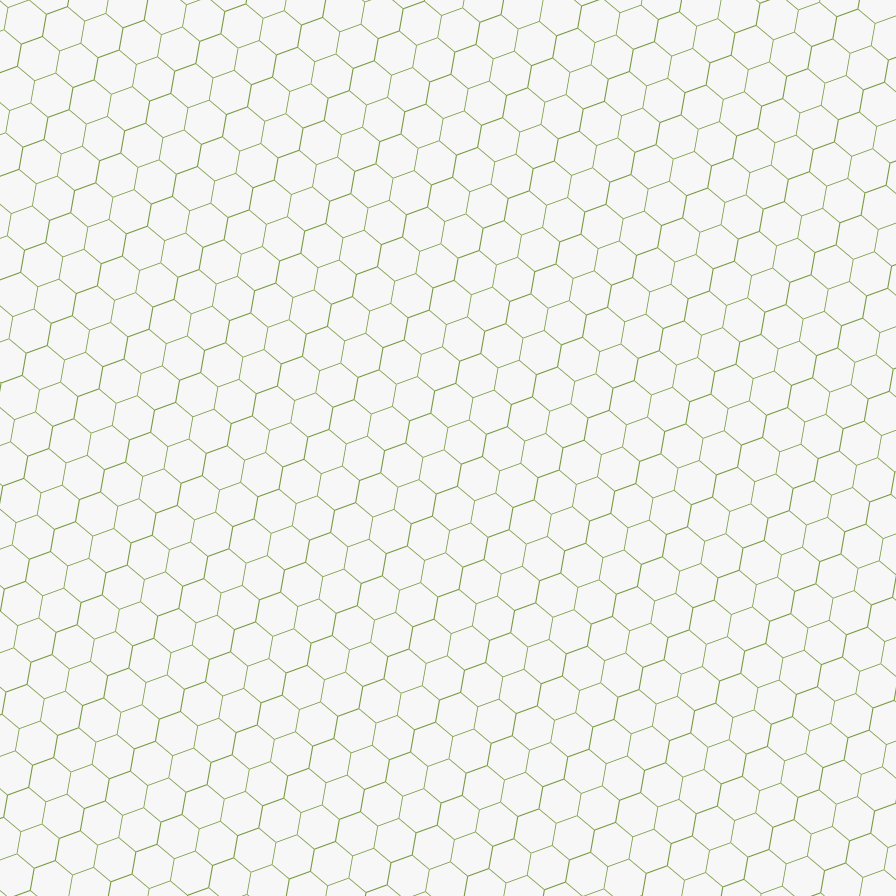
A Shadertoy shader for this pattern:

```glsl
// Fine honeycomb of thin green lines on off-white, turned by ten degrees.
// Each point finds its nearest hexagon centre, then measures the distance to
// the three edge axes; every second staircase of edges is slightly heavier.

#define REPEATS 23.01                   // hexagons per canvas width, along a row
#define TILT 10.0                       // clockwise turn of the rows, in degrees
#define ANCHOR vec2(0.3462, 0.6518)     // centre of hexagon (0, 0)
#define THIN_LINE 0.00088               // line widths in canvas units
#define HEAVY_LINE 0.00122
#define PAPER vec3(0.970, 0.970, 0.970)
#define INK vec3(0.470, 0.600, 0.250)

const float ROW_HEIGHT = 0.8660254;     // row spacing for hexagons one unit wide

// Centre of the hexagon that contains q: the nearer of two staggered grids.
vec2 hexCentre(vec2 q) {
    vec2 cell = vec2(1.0, 2.0 * ROW_HEIGHT);
    vec2 even = floor(q / cell + 0.5) * cell;
    vec2 odd = (floor(q / cell) + 0.5) * cell;
    return distance(q, even) < distance(q, odd) ? even : odd;
}

// Share of a pixel covered by a line, exact even below one pixel of width.
float lineCoverage(float dist, float width, float pixel) {
    vec2 sides = (vec2(dist) + vec2(0.5, -0.5) * width) / pixel + 0.5;
    sides = clamp(sides, 0.0, 1.0);
    return sides.x - sides.y;
}

void mainImage(out vec4 fragColor, in vec2 fragCoord) {
    // Rotated frame in which neighbouring centres are one unit apart
    vec2 p = fragCoord / iResolution.y - ANCHOR;
    float tilt = radians(TILT);
    vec2 along = vec2(cos(tilt), -sin(tilt));
    vec2 q = REPEATS * vec2(dot(p, along), dot(p, vec2(-along.y, along.x)));
    float pixel = REPEATS / iResolution.y;

    // Hexagon under the point and its skewed column number
    vec2 centre = hexCentre(q);
    vec2 local = q - centre;
    float row = floor(centre.y / ROW_HEIGHT + 0.5);
    float column = floor(centre.x - 0.5 * row + 0.5);

    // Three pairs of edges; those between columns 2n and 2n + 1 are heavy
    float ink = 0.0;
    for (int k = 0; k < 3; k++) {
        float angle = radians(60.0 * float(k - 1));
        float reach = dot(local, vec2(cos(angle), sin(angle)));
        float leftColumn = column - (reach < 0.0 ? 1.0 : 0.0);
        bool heavy = k < 2 && mod(leftColumn, 2.0) < 0.5;
        float width = REPEATS * (heavy ? HEAVY_LINE : THIN_LINE);
        ink = max(ink, lineCoverage(0.5 - abs(reach), width, pixel));
    }

    fragColor = vec4(mix(PAPER, INK, ink), 1.0);
}
```
